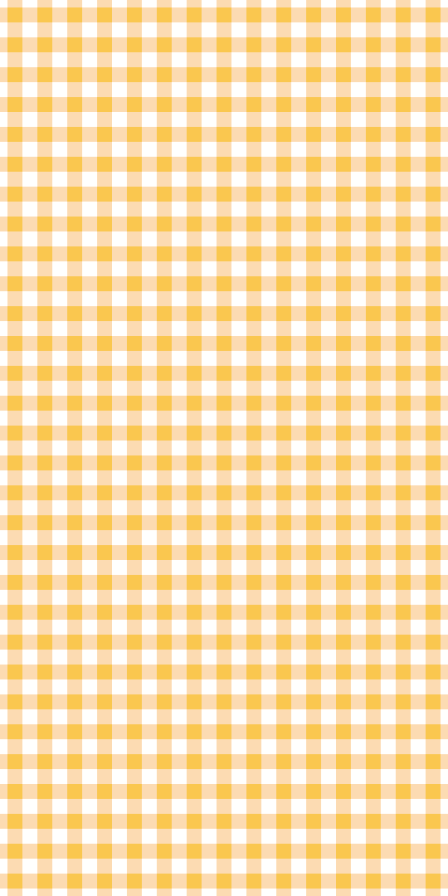
Write a WebGL 1 fragment shader that draws this pattern.

```glsl
precision highp float;

uniform vec2 u_resolution;

// Coverage of bands filling the middle half of each unit cell, per axis
vec2 bandCoverage(vec2 cell, float pixel) {
  vec2 distanceToEdge = 0.25 - abs(fract(cell) - 0.5);
  return clamp(distanceToEdge / pixel + 0.5, 0.0, 1.0);
}

void main() {
  // Fifteen square cells across the canvas width
  float pixel = 15.0 / u_resolution.x;
  vec2 band = bandCoverage(gl_FragCoord.xy * pixel, pixel);

  vec3 cloth = vec3(1.0, 1.0, 0.995);
  vec3 peach = vec3(0.99, 0.86, 0.70);
  vec3 gold = vec3(0.98, 0.78, 0.31);

  // Single bands are peach, crossings are gold
  vec3 betweenRows = mix(cloth, peach, band.x);
  vec3 alongRows = mix(peach, gold, band.x);
  gl_FragColor = vec4(mix(betweenRows, alongRows, band.y), 1.0);
}
```
